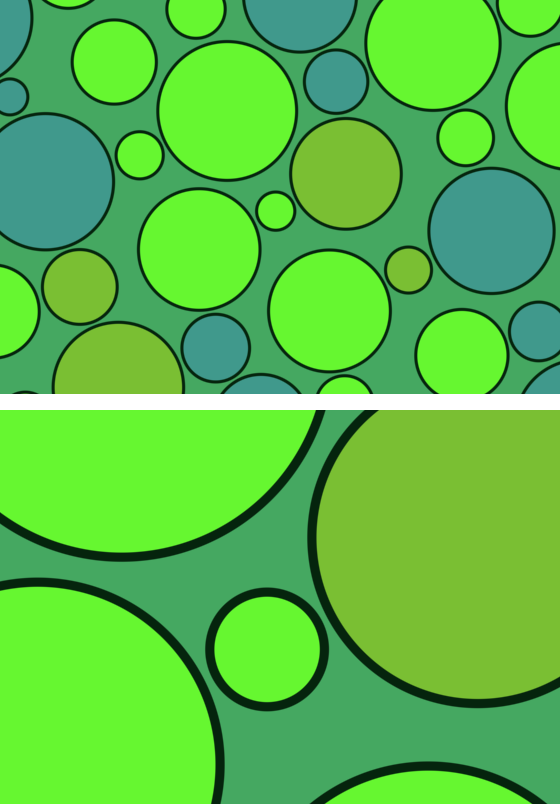
Top: the whole. Bottom: its middle third, enlarged.
This pattern is drawn by a Shadertoy shader. Its source:

```glsl
const float CELL = 0.37;          // lattice spacing in units of canvas height
const float TILT = 0.42;          // lattice rotation in radians
const float JITTER = 0.15;        // the lengths below are in units of a cell
const float SPACING = 0.014;
const float LINE_WIDTH = 0.021;

const vec3 GROUND = vec3(0.27, 0.66, 0.38);
const vec3 LIME = vec3(0.40, 0.97, 0.19);
const vec3 TEAL = vec3(0.25, 0.60, 0.55);
const vec3 OLIVE = vec3(0.48, 0.75, 0.20);
const vec3 INK = vec3(0.02, 0.14, 0.05);

// Integer hash of a cell and a channel to the range 0..1
float hash(vec2 cell, uint channel) {
    uint n = uint(int(cell.x)) * 1597334677u ^ uint(int(cell.y)) * 3812015801u;
    n = (n + channel * 2654435769u) * 747796405u + 2891336453u;
    n = ((n >> ((n >> 28u) + 4u)) ^ n) * 277803737u;
    n = (n >> 22u) ^ n;
    return float(n >> 8u) / 16777216.0;
}

// Signed distance to a disc stored as centre and radius
float discDistance(vec2 p, vec3 disc) {
    return length(p - disc.xy) - disc.z;
}

// Seed disc on an even cell: free size, jittered centre
vec3 seedDisc(vec2 cell) {
    vec2 jitter = vec2(hash(cell, 0u), hash(cell, 1u)) * 2.0 - 1.0;
    return vec3(cell + JITTER * jitter, mix(0.29, 0.485, hash(cell, 2u)));
}

// Drift away from the closest of four discs, then grow into the free space
vec3 grownDisc(vec2 p, vec3 a, vec3 b, vec3 c, vec3 d, float limit) {
    vec3 around[4] = vec3[4](a, b, c, d);
    float stride = 0.06;
    float gap = 0.0;
    for (int i = 0; i < 7; i++) {
        gap = 10.0;
        vec2 closest = p;
        for (int j = 0; j < 4; j++) {
            float g = discDistance(p, around[j]);
            if (g < gap) {
                gap = g;
                closest = around[j].xy;
            }
        }
        if (i < 6) p += stride * normalize(p - closest);
        stride *= 0.7;
    }
    return vec3(p, min(gap - SPACING, limit));
}

// Odd cells hold discs that fit between their four seed neighbours
vec3 latticeDisc(vec2 cell) {
    if (mod(cell.x + cell.y, 2.0) < 0.5) return seedDisc(cell);
    vec2 e = vec2(1.0, 0.0);
    float limit = mix(0.40, 0.50, hash(cell, 3u));
    return grownDisc(cell, seedDisc(cell + e), seedDisc(cell - e),
                     seedDisc(cell + e.yx), seedDisc(cell - e.yx), limit);
}

// Low-discrepancy sequence keeps the colour shares balanced
vec3 discColor(vec2 cell) {
    float pick = fract(dot(cell, vec2(0.7549, 0.5698)) + 0.1);
    return pick < 0.565 ? LIME : pick < 0.85 ? TEAL : OLIVE;
}

// Coverage of the region where d is negative
float inside(float d, float blur) {
    return 1.0 - smoothstep(-blur, blur, d);
}

// Paint an outlined disc over a colour
vec3 paintDisc(vec3 color, vec2 p, vec3 disc, vec3 fill, float blur) {
    float d = discDistance(p, disc);
    color = mix(color, INK, inside(d, blur));
    return mix(color, fill, inside(d + LINE_WIDTH, blur));
}

void mainImage(out vec4 fragColor, in vec2 fragCoord) {
    float blur = 0.9 / (iResolution.y * CELL);
    mat2 turn = mat2(cos(TILT), sin(TILT), -sin(TILT), cos(TILT));
    vec2 p = turn * fragCoord / (iResolution.y * CELL) + vec2(7.3, 4.6);
    vec2 cell = floor(p);

    // Large discs on the four surrounding lattice points
    vec3 discs[4];
    vec3 color = GROUND;
    for (int i = 0; i < 4; i++) {
        vec2 corner = cell + vec2(i & 1, i >> 1);
        discs[i] = latticeDisc(corner);
        color = paintDisc(color, p, discs[i], discColor(corner), blur);
    }

    // Small disc in the hole between them
    vec3 small = grownDisc(cell + 0.5, discs[0], discs[1], discs[2], discs[3], 0.28);
    if (small.z > 0.09) {
        color = paintDisc(color, p, small, discColor(cell + 0.5), blur);
    }
    fragColor = vec4(color, 1.0);
}
```
